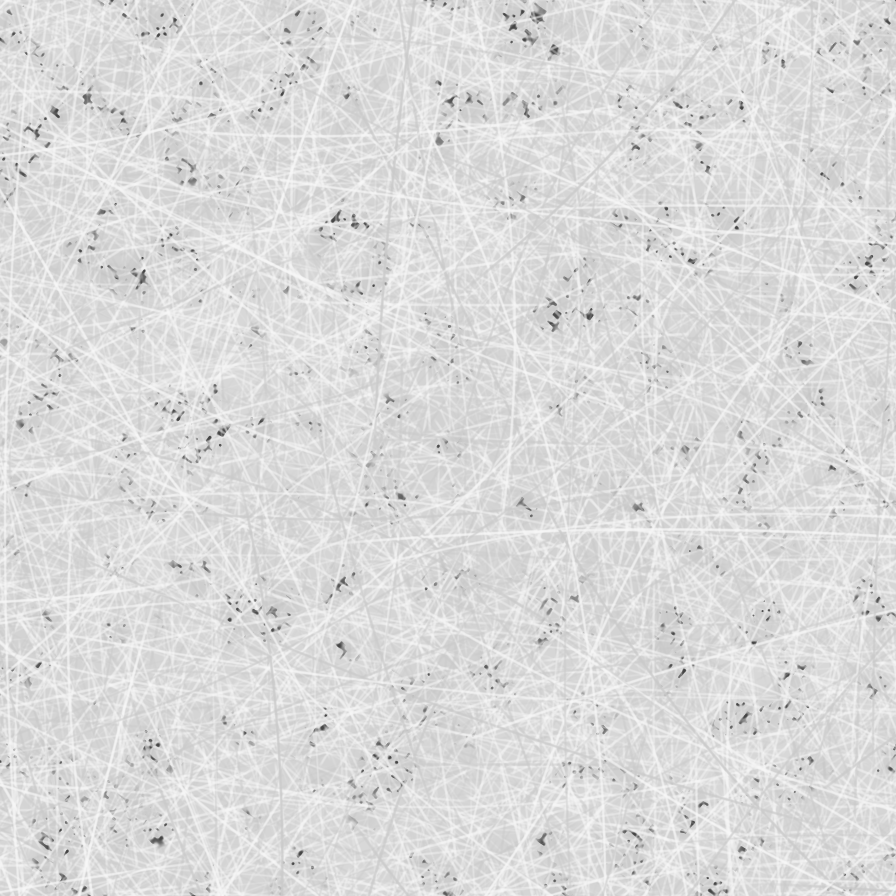
A WebGL 1 fragment shader for this texture:

```glsl
precision highp float;
// Pale fibrous paper: thin, slightly bent fibres of white and grey criss-cross
// in every direction over a grey sheet. Each family of fibres is one turned and
// bent grid with a fibre per cell; clustered dark specks lie between the layers.

#define SHEET_GREY 0.835
#define PALE_FIBRE 0.97
#define GREY_FIBRE 0.79
#define SPECK_GREY 0.27
#define GREY_SHARE 0.32
#define HALF_WIDTH 0.0011
#define FAMILY_COUNT 18
#define FAMILY_BEND 0.8
#define CLUSTER_SCALE 28.0
#define SPECK_SCALE 200.0

uniform vec2 u_resolution;

vec4 hash4(vec2 seed) {
  float wave = sin(dot(seed, vec2(12.9898, 78.233)));
  return fract(wave * vec4(43758.5453, 22578.146, 19642.349, 31415.927));
}

float valueNoise(vec2 p) {
  vec2 i = floor(p), f = fract(p);
  f = f * f * (3.0 - 2.0 * f);
  float low = mix(hash4(i).x, hash4(i + vec2(1.0, 0.0)).x, f.x);
  float high = mix(hash4(i + vec2(0.0, 1.0)).x, hash4(i + 1.0).x, f.x);
  return mix(low, high, f.y);
}

// Lays families of fibres over the grey; cellSize is fibre length and spacing
float addFibres(float grey, vec2 p, vec2 cellSize, float opacity, float seed) {
  // Turning by the golden part of a half circle spreads the directions evenly
  mat2 goldenTurn = mat2(-0.3624, 0.9320, -0.9320, -0.3624);
  vec2 along = vec2(cos(seed), sin(seed));
  float pixel = 1.0 / u_resolution.y;

  for (int n = 0; n < FAMILY_COUNT; n++) {
    float family = float(n);
    along = goldenTurn * along;
    vec2 q = vec2(dot(p, along), dot(p, vec2(-along.y, along.x)));
    float bend = FAMILY_BEND * (fract(family * 0.7549 + seed) - 0.5);
    float slope = 2.0 * bend * q.x;
    q.y += bend * q.x * q.x + seed * 0.137;

    // Shift each strip lengthwise so that the fibre ends do not line up
    q /= cellSize;
    q.x += fract(floor(q.y) * 0.618 + family * 0.37);
    vec2 local = fract(q) - 0.5;
    vec4 h = hash4(floor(q) + vec2(family * 17.3, seed * 41.9));

    // A fibre with its own place, lean and curve inside the cell
    float t = 2.0 * local.x;
    float curve = fract(h.x * 57.0) - 0.5;
    float path = 0.46 * (h.x - 0.5) + 0.30 * (h.y - 0.5) * t + 0.14 * curve * t * t;
    float dist = abs(local.y - path) * cellSize.y / sqrt(1.0 + slope * slope);
    float variation = fract(h.z * 91.0);
    float halfWidth = HALF_WIDTH * mix(0.7, 1.3, variation);
    float cover = 1.0 - smoothstep(halfWidth - pixel, halfWidth + pixel, dist);
    float reach = mix(0.45, 1.0, h.z);
    cover *= 1.0 - smoothstep(0.75 * reach, reach, abs(t));

    float tone = h.w < GREY_SHARE ? GREY_FIBRE : PALE_FIBRE;
    grey = mix(grey, tone, cover * opacity * mix(0.2, 1.0, variation));
  }
  return grey;
}

// Dark specks gathered in small clusters, with a faint shade around them
float addSpecks(float grey, vec2 p) {
  vec2 turned = mat2(0.8, 0.6, -0.6, 0.8) * p;
  float cluster = smoothstep(0.55, 0.88, valueNoise(turned * CLUSTER_SCALE + 5.0));
  float speck = smoothstep(0.70, 0.95, valueNoise(turned * SPECK_SCALE + 31.0));
  grey -= 0.03 * cluster;
  return mix(grey, SPECK_GREY, cluster * speck);
}

void main() {
  vec2 p = gl_FragCoord.xy / u_resolution.y - 0.5;
  float grey = SHEET_GREY + 0.025 * (valueNoise(p * 9.0) - 0.5);
  grey = addFibres(grey, p, vec2(0.12, 0.025), 0.55, 1.3);
  grey = addSpecks(grey, p);
  grey = addFibres(grey, p, vec2(0.35, 0.07), 0.6, 2.7);
  grey = addFibres(grey, p, vec2(1.1, 0.15), 0.75, 4.1);
  grey = addFibres(grey, p, vec2(1.5, 0.19), 0.85, 5.6);
  gl_FragColor = vec4(vec3(grey), 1.0);
}
```
